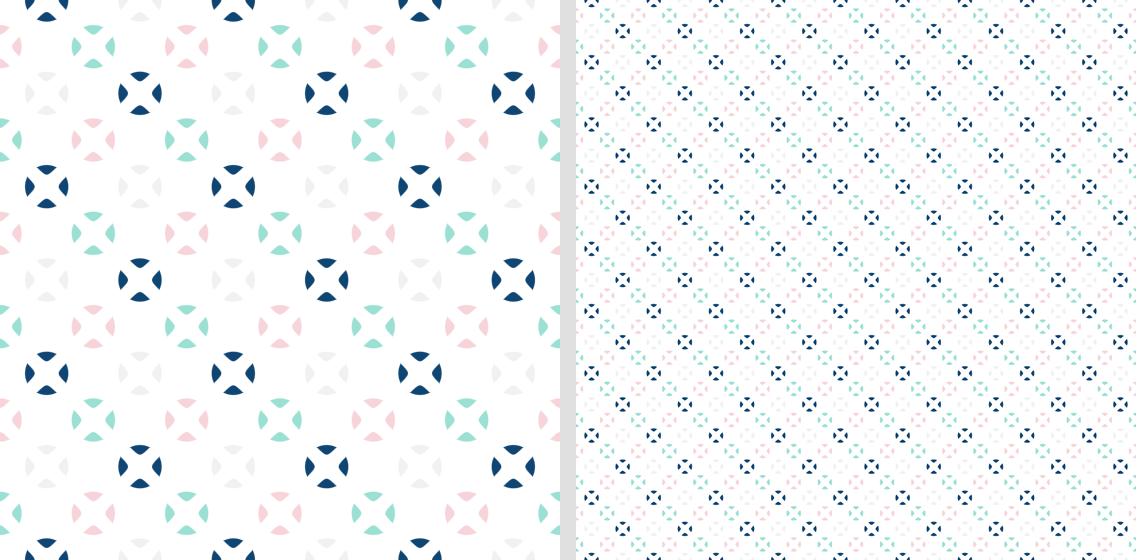
Left: one tile. Right: repeated 3 by 3.
This pattern is drawn by a Shadertoy shader. Its source:

```glsl
// Rings of four petals in navy, teal, pink and pale grey on white.
// They sit on the odd nodes of a 12 by 12 lattice; colours repeat every
// four nodes, so the canvas holds 3 by 3 whole repeats and tiles.

// Signed distance to four petals around the origin, in lattice cells
float petals(vec2 p) {
    p = abs(p);
    if (p.x > p.y) p = p.yx;                  // fold all petals onto the top one
    float root = sqrt(0.0061 + 1.1 * p.x * p.x);
    float slope = 1.1 * p.x / root;
    float inner = (0.18 + root - p.y) / sqrt(1.0 + slope * slope);
    float outer = length(p) - 0.464;
    return max(inner, outer);
}

// Diagonals alternate strong and pale, rows alternate the hue pair
vec3 ringColor(vec2 node) {
    bool strong = mod(node.x + node.y, 4.0) < 2.0;
    bool evenRow = mod(node.y, 2.0) < 0.5;
    vec3 navy = vec3(0.06, 0.27, 0.45);
    vec3 teal = vec3(0.61, 0.88, 0.83);
    vec3 pink = vec3(0.97, 0.83, 0.855);
    vec3 grey = vec3(0.945);
    return evenRow ? (strong ? navy : grey) : (strong ? teal : pink);
}

void mainImage(out vec4 fragColor, in vec2 fragCoord) {
    vec2 p = 12.0 * fragCoord / iResolution.xy;
    vec2 node = floor(p + 0.5);
    float pixel = 12.0 / min(iResolution.x, iResolution.y);

    // Only nodes with an odd index sum carry a ring
    float occupied = mod(node.x + node.y, 2.0);
    float ink = occupied * (1.0 - smoothstep(-0.8 * pixel, 0.8 * pixel, petals(p - node)));

    fragColor = vec4(mix(vec3(1.0), ringColor(node), ink), 1.0);
}
```
